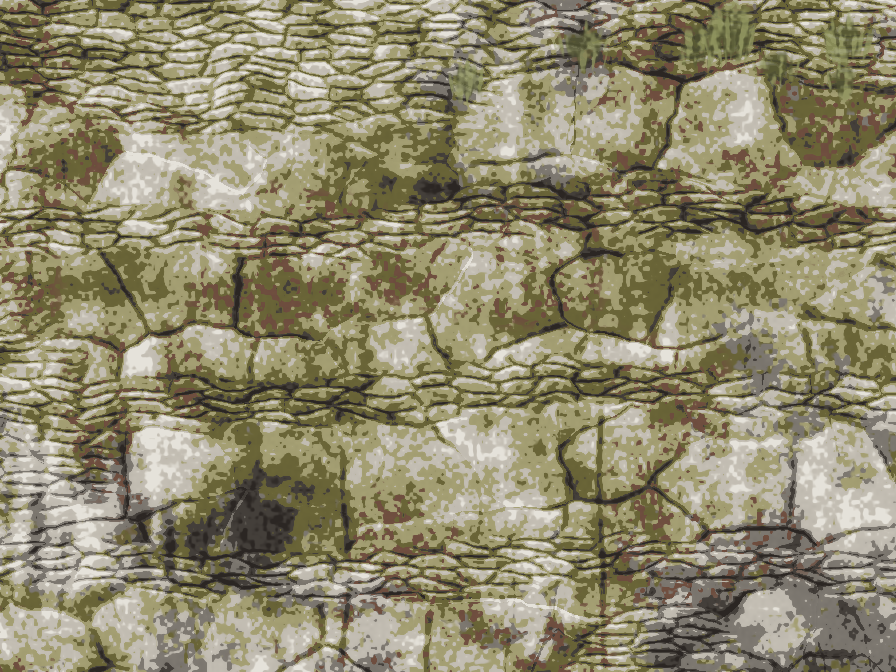
Reproduce this texture procedurally as a WebGL 2 fragment shader.

```glsl
#version 300 es
precision highp float;
uniform vec2 u_resolution;
out vec4 fragColor;

#define BLOCK_SIZE vec2(0.17, 0.125)
#define SLAB_SIZE vec2(0.062, 0.019)
#define BED_PERIOD 0.265
#define WARP 0.045
#define CRACK_DEPTH 1.9
#define RELIEF 2.3
#define GRAIN 1.5
#define TEXTURE 4.0
#define TONE_BIAS 0.2
#define BUSHES 8

const vec3 SHADOW = vec3(0.28, 0.26, 0.24);
const vec3 BROWN = vec3(0.44, 0.31, 0.25);
const vec3 OLIVE = vec3(0.42, 0.40, 0.22);
const vec3 GREY = vec3(0.49, 0.47, 0.44);
const vec3 KHAKI = vec3(0.63, 0.61, 0.44);
const vec3 PALE = vec3(0.73, 0.71, 0.67);

vec2 hash2(vec2 p) {
  vec3 q = fract(p.xyx * vec3(0.1031, 0.1030, 0.0973));
  q += dot(q, q.yzx + 33.33);
  return fract((q.xx + q.yz) * q.zy);
}

float noise(vec2 p) {
  vec2 i = floor(p), f = fract(p);
  f = f * f * (3.0 - 2.0 * f);
  return mix(mix(hash2(i).x, hash2(i + vec2(1, 0)).x, f.x),
             mix(hash2(i + vec2(0, 1)).x, hash2(i + vec2(1, 1)).x, f.x), f.y);
}

float fbm(vec2 p) {
  float sum = 0.0, amp = 0.53;
  for (int i = 0; i < 4; i++) {
    sum += amp * noise(p);
    p = mat2(1.6, 1.2, -1.2, 1.6) * p + 11.7;
    amp *= 0.5;
  }
  return sum;
}

// Squarish cells: x is the gap to the next cell, yz a random pair per cell
vec3 cells(vec2 p) {
  vec2 base = floor(p), id = vec2(0);
  float near = 9.0, second = 9.0;
  for (int y = -1; y <= 1; y++)
    for (int x = -1; x <= 1; x++) {
      vec2 cell = base + vec2(x, y), rnd = hash2(cell);
      vec2 d = abs(cell + 0.12 + 0.76 * rnd - p);
      float dist = max(d.x, d.y) + 0.35 * min(d.x, d.y);
      if (dist < near) { second = near; near = dist; id = cell; }
      else second = min(second, dist);
    }
  return vec3(second - near, hash2(id + 57.0));
}

// Share of thin-bedded rubble against massive blocks
float rubble(vec2 p) {
  float y = p.y + 0.07 * (noise(p * vec2(2.2, 1.0)) - 0.5) + 0.025 * (noise(p * 11.0) - 0.5);
  float f = fract((y - 0.10) / BED_PERIOD);
  float bed = smoothstep(0.0, 0.05, f) * (1.0 - smoothstep(0.25, 0.33, f));
  float patches = 0.9 * smoothstep(0.6, 0.7, noise(p * 3.1 + 4.0));
  return max(max(bed, patches), smoothstep(0.87, 0.92, y));
}

// Returns height, crack depth, block tone and rubble share
vec4 surface(vec2 p) {
  vec2 w = p + WARP * (vec2(fbm(p * 8.0), fbm(p * 8.0 + 17.0)) - 0.5);
  vec3 block = cells(w / BLOCK_SIZE), slab = cells(w / SLAB_SIZE + 31.0);
  float loose = rubble(p);
  float open = smoothstep(0.3, 0.5, noise(p * 8.0 + 3.0));
  float hairline = 1.0 - smoothstep(0.01, 0.05, abs(noise(w * vec2(15.0, 9.0)) - 0.5));
  float joint = max(open * (1.0 - smoothstep(0.015, 0.085, block.x)), 0.35 * hairline * (1.0 - open));
  float seam = 0.7 * (1.0 - smoothstep(0.0, 0.28, slab.x));
  float height = mix(0.5 * smoothstep(0.0, 0.22, block.x) + 0.6 * block.y,
                     0.5 * smoothstep(0.0, 0.5, slab.x) + 0.5 * slab.y, loose);
  float tone = mix(1.5 * (block.z - 0.4), 0.9 * (slab.z - 0.5), loose);
  return vec4(height, mix(joint, seam, loose), tone, loose);
}

void main() {
  vec2 p = gl_FragCoord.xy / u_resolution.y;
  vec4 rock = surface(p);
  float slope = rock.x - surface(p + vec2(-0.002, 0.005)).x;
  float streak = noise(vec2(p.x * 48.0 + 2.0 * noise(p * 9.0), p.y * 6.0)) - 0.5;
  float speck = noise(p * 170.0) - 0.5;

  // Brightness from relief, cracks, stains and grain
  float z = TONE_BIAS + rock.z + clamp(slope * RELIEF, -1.2, 1.2) - CRACK_DEPTH * rock.y;
  z += TEXTURE * (fbm(p * vec2(15.0, 21.0)) - 0.5) + 1.4 * (noise(p * 3.0 + 9.0) - 0.5);
  z += 1.3 * streak * (1.0 - rock.w) + GRAIN * speck + 0.8 * (noise(p * 85.0 + 5.0) - 0.5);

  // Weathered buttress with a shaded recess beside it
  float foot = smoothstep(0.10, 0.14, p.y) * (1.0 - smoothstep(0.36, 0.42, p.y));
  float buttress = foot * (1.0 - smoothstep(0.24, 0.31, p.x + 0.04 * streak));
  float recess = foot * exp(-pow((p.x - 0.37) / 0.055, 2.0));
  z += buttress * (0.3 + 2.2 * streak) - 0.9 * recess;

  // Long upright fractures
  for (int i = 0; i < 2; i++) {
    float x = 0.52 + 0.37 * float(i) + 0.024 * (noise(vec2(p.y * 7.0, float(i) * 9.0)) - 0.5);
    float line = 1.0 - smoothstep(0.001, 0.007, abs(p.x - x));
    z -= 2.2 * line * noise(p * 14.0) * (1.0 - smoothstep(0.58, 0.68, p.y));
  }

  // Grey or warm stone, each with stepped tones
  float hue = 0.9 * (noise(p * 2.5 + 7.0) - 0.5) + 0.9 * (fbm(p * 16.0 + 3.0) - 0.5);
  hue += 0.4 * (noise(p * 130.0) - 0.5) + 0.3 * buttress + 0.3 * recess - 0.14;
  hue += 0.22 * (1.0 - smoothstep(0.2, 0.5, p.y)) * smoothstep(0.1, 0.4, abs(p.x - 0.75));
  vec3 warm = mix(SHADOW, OLIVE, smoothstep(-1.6, -1.4, z));
  warm = mix(warm, KHAKI, smoothstep(-0.2, 0.0, z));
  warm = mix(warm, PALE, smoothstep(0.9, 1.1, z));
  vec3 cold = mix(SHADOW, GREY, smoothstep(-1.35, -1.15, z));
  cold = mix(cold, PALE, smoothstep(0.35, 0.55, z));
  vec3 color = mix(warm, cold, smoothstep(-0.05, 0.05, hue));

  // Rusty speckle in the middle shades
  float rust = smoothstep(0.6, 0.66, noise(p * 115.0 + 40.0)) * smoothstep(0.4, 0.55, noise(p * 5.0 + 21.0));
  color = mix(color, BROWN, rust * smoothstep(-1.4, -1.2, z) * (1.0 - smoothstep(0.1, 0.3, z)));
  color *= 1.0 + 0.03 * clamp(z, -2.0, 2.0);
  color = mix(color, vec3(0.93, 0.92, 0.89), 0.8 * smoothstep(1.7, 2.3, z));
  color = mix(color, vec3(0.13, 0.11, 0.10), 0.7 * smoothstep(1.9, 2.7, -z));

  // Dry bushes on the upper ledges
  for (int i = 0; i < BUSHES; i++) {
    vec2 rnd = hash2(vec2(float(i) * 7.0 + 3.0, 19.0));
    vec2 d = p - vec2(0.68 + 0.62 * rnd.x, 0.87 + 0.12 * rnd.y);
    float body = exp(-dot(d, d) / (0.0012 + 0.0022 * rnd.y));
    float blade = noise(vec2(30.0 * d.x / max(d.y + 0.15, 0.05), p.y * 32.0 + float(i) * 5.0));
    vec3 leaf = mix(vec3(0.33, 0.34, 0.20), vec3(0.56, 0.58, 0.37), smoothstep(0.3, 0.7, blade + 0.5 * speck));
    color = mix(color, leaf, 0.8 * smoothstep(0.55, 0.8, body + 0.5 * (blade - 0.5)));
  }
  fragColor = vec4(color, 1.0);
}
```
